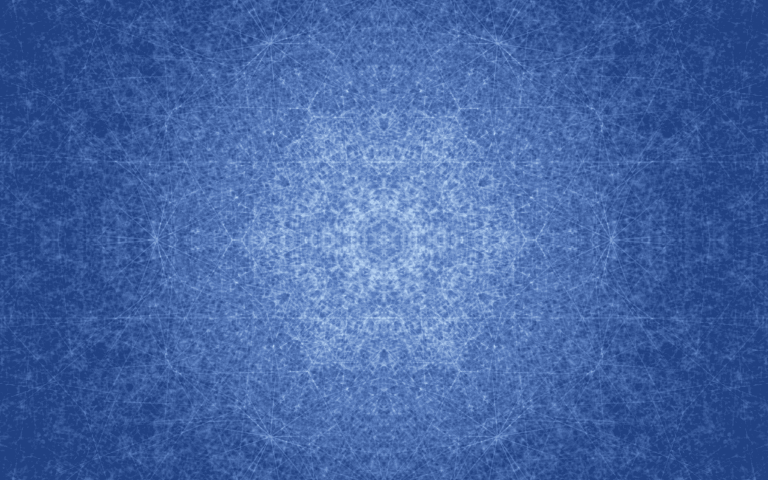
Give the GLSL for this background, as a Shadertoy shader.

```glsl
// A frosty blue kaleidoscope: fine scratches and long straight cuts over a soft
// central glow. The plane is folded into one mirrored wedge of a six-fold star,
// then stretched noise, random segments and fans of lines are drawn inside it.

const vec3 DEEP_BLUE = vec3(0.130, 0.255, 0.510);
const vec3 MID_BLUE  = vec3(0.360, 0.500, 0.750);
const vec3 ICE_BLUE  = vec3(0.700, 0.810, 0.940);
const float PI = 3.14159;

float hash(vec2 p) {
    vec3 q = fract(vec3(p.xyx) * 0.1031);
    q += dot(q, q.yzx + 33.33);
    return fract((q.x + q.y) * q.z);
}

float valueNoise(vec2 p) {
    vec2 cell = floor(p), f = fract(p);
    f = f * f * (3.0 - 2.0 * f);
    return mix(mix(hash(cell), hash(cell + vec2(1, 0)), f.x),
               mix(hash(cell + vec2(0, 1)), hash(cell + vec2(1, 1)), f.x), f.y);
}

vec2 direction(float angle) {
    return vec2(cos(angle), sin(angle));
}

// Mirror the plane into the wedge between 0 and 30 degrees
vec2 foldSix(vec2 p) {
    float sector = PI / 3.0;
    float angle = abs(mod(atan(p.y, p.x) + 0.5 * sector, sector) - 0.5 * sector);
    return length(p) * direction(angle);
}

float thinStroke(float dist, float width, float pixel) {
    return 1.0 - smoothstep(0.0, width + pixel, abs(dist));
}

// Straight cut through a point, fading out toward both ends
float cut(vec2 p, vec2 centre, float angle, float reach, float pixel) {
    vec2 along = direction(angle), d = p - centre;
    float fade = 1.0 - smoothstep(0.2 * reach, reach, abs(dot(d, along)));
    return fade * thinStroke(dot(d, vec2(-along.y, along.x)), 0.0005, pixel);
}

// Dense fine scratches: noise stretched along many directions
float scratchTexture(vec2 p) {
    float sum = 0.0;
    for (int i = 0; i < 16; i++) {
        float k = float(i);
        vec2 along = direction((k + hash(vec2(k, 3.0))) * PI / 16.0);
        vec2 q = vec2(dot(p, along), dot(p, vec2(-along.y, along.x)));
        float n = valueNoise(q * vec2(16.0, 270.0) + 350.0 + 17.0 * k);
        sum += smoothstep(0.35, 0.95, n);
    }
    return sum / 16.0 - 0.36;
}

// Long cuts scattered over the wedge
float scatteredCuts(vec2 p, float pixel) {
    float sum = 0.0;
    for (int i = 0; i < 64; i++) {
        float k = float(i);
        float radius = mix(0.15, 1.0, hash(vec2(k, 11.0)));
        vec2 centre = radius * direction(hash(vec2(k, 23.0)) * PI / 6.0);
        float reach = mix(0.08, 0.45, hash(vec2(k, 37.0)));
        float strength = mix(0.2, 1.0, hash(vec2(k, 53.0)));
        sum += strength * cut(p, centre, PI * hash(vec2(k, 71.0)), reach, pixel);
    }
    return sum;
}

// Several cuts crossing at one bright point
float fan(vec2 p, vec2 hub, float reach, float pixel) {
    float sum = 0.0;
    for (int i = 0; i < 6; i++) {
        float k = float(i);
        float angle = k * PI / 6.0 + 0.3 * hash(vec2(k, 91.0));
        sum += cut(p, hub, angle, reach, pixel);
    }
    return min(sum, 1.5);
}

float ring(float radius, float target, float width) {
    float d = (radius - target) / width;
    return exp(-d * d);
}

void mainImage(out vec4 fragColor, in vec2 fragCoord) {
    float pixel = 1.0 / iResolution.y;
    vec2 p = (fragCoord - 0.5 * iResolution.xy) * pixel;
    vec2 wedge = foldSix(p);
    float radius = length(p);

    // Soft glow, brightest in the middle
    float glow = exp(-4.2 * radius * radius);
    float tone = 0.055 + 0.75 * glow;

    // Frosted grain: folded scratches, small patches and a level weave
    float contrast = mix(0.7, 1.1, glow);
    tone += contrast * 1.35 * scratchTexture(wedge);
    tone += contrast * 0.10 * (valueNoise(wedge * 60.0 + 40.0) - 0.5);
    tone += contrast * 0.16 * (valueNoise(p * vec2(160.0, 310.0) + 500.0) - 0.5);

    // Rosette and faint rings around the centre
    tone += 0.05 * ring(radius, 0.068, 0.010) - 0.07 * ring(radius, 0.035, 0.008);
    tone += 0.04 * ring(radius, 0.190, 0.012);

    // Long cuts, star points and the level pair of lines
    float cuts = 0.15 * scatteredCuts(wedge, pixel);
    cuts += 0.20 * fan(wedge, vec2(0.473, 0.0), 0.20, pixel);
    cuts += 0.11 * fan(wedge, vec2(0.250, 0.0), 0.09, pixel);
    cuts += 0.14 * fan(wedge, 0.516 * direction(PI / 6.0), 0.24, pixel);
    cuts += 0.13 * thinStroke(abs(p.y) - 0.1625, 0.0006, pixel);
    cuts += 0.08 * thinStroke(p.y, 0.0006, pixel);
    tone = clamp(tone + min(cuts, 0.32), 0.0, 1.0);

    vec3 color = mix(DEEP_BLUE, MID_BLUE, min(2.0 * tone, 1.0));
    color = mix(color, ICE_BLUE, max(2.0 * tone - 1.0, 0.0));
    fragColor = vec4(color, 1.0);
}
```
